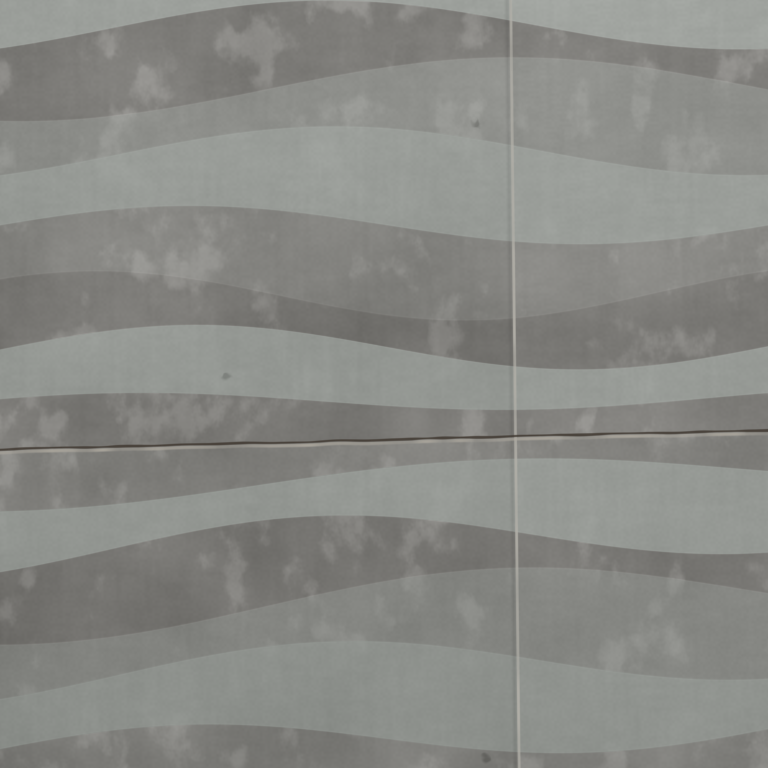
This texture is drawn by a Shadertoy shader. Its source:

```glsl
float hash(vec2 p) {
    return fract(sin(dot(p, vec2(127.1, 311.7))) * 43758.5453);
}

float noise(vec2 p) {
    vec2 i = floor(p), f = fract(p);
    f = f * f * (3.0 - 2.0 * f);
    return mix(mix(hash(i), hash(i + vec2(1, 0)), f.x),
               mix(hash(i + vec2(0, 1)), hash(i + vec2(1, 1)), f.x), f.y);
}

float fbm(vec2 p) {
    float sum = 0.0, amp = 0.5;
    for (int i = 0; i < 5; i++) {
        sum += amp * noise(p);
        p = mat2(1.6, 1.2, -1.2, 1.6) * p + 7.3;
        amp *= 0.5;
    }
    return sum;
}

// Soft line of the given half width
float line(float d, float halfWidth, float soft) {
    return 1.0 - smoothstep(halfWidth - soft, halfWidth + soft, abs(d));
}

// Wave edges from top to bottom: height, amplitude, crest, wavelength
const vec4 WAVES[8] = vec4[8](
    vec4(-0.043, 0.023, 0.65, 1.25), vec4(0.034, 0.034, 0.42, 1.10),
    vec4(0.115, 0.039, 0.66, 1.25),  vec4(0.198, 0.034, 0.43, 1.10),
    vec4(0.293, 0.027, 0.24, 1.05),  vec4(0.384, 0.034, 0.12, 0.98),
    vec4(0.452, 0.031, 0.25, 1.02),  vec4(0.522, 0.013, 0.17, 1.00));

// Grey below each edge
const float TONES[8] = float[8](0.595, 0.465, 0.53, 0.585, 0.505, 0.462, 0.59, 0.48);

void mainImage(out vec4 fragColor, in vec2 fragCoord) {
    vec2 p = fragCoord / iResolution.xy;
    p.y = 1.0 - p.y;
    float soft = max(0.0012, 0.75 / iResolution.y);

    // Slightly skewed joints split the wall into tiles
    float jointY = p.y - 0.585 + 0.025 * p.x + 0.0016 * (noise(vec2(p.x * 25.0, 3.0)) - 0.5);
    float jointX = p.x - 0.665 - 0.011 * p.y;
    vec2 tile = step(0.0, vec2(jointX, jointY));
    float y = p.y - tile.y * (0.682 - 0.026 * p.x);

    // Stacked wave bands, with a faint pale rim on the edges
    float tone = 0.5, rim = 0.0;
    for (int i = 0; i < 8; i++) {
        vec4 w = WAVES[i];
        float edge = w.x - w.y * cos(6.2832 * (p.x - w.z) / w.w) - 0.008 * (p.x - 0.5);
        tone = mix(tone, TONES[i], smoothstep(-soft, soft, y - edge));
        rim = max(rim, line(y - edge, 0.0012, soft));
    }

    // Cement wear: blotches, pale smears, brushed streaks and grain
    vec2 q = p + tile * vec2(3.7, 5.3);
    float dark = 1.0 - smoothstep(0.48, 0.58, tone);
    float blotch = fbm(q * 9.0) - 0.48;
    float smear = smoothstep(0.53, 0.75, fbm(q * vec2(26.0, 20.0) + 11.0));
    float streak = noise(q * vec2(130.0, 16.0)) + noise(q * vec2(40.0, 130.0)) - 1.0;
    float grain = noise(q * 300.0) - 0.5;
    tone += blotch * mix(0.045, 0.13, dark) + smear * mix(0.012, 0.075, dark);
    tone += streak * 0.011 + grain * 0.014 + rim * 0.012;

    // Sparse dark pits
    vec2 cell = floor(q * 9.0);
    vec2 center = 0.25 + 0.5 * vec2(hash(cell), hash(cell + 4.1));
    float pit = length(fract(q * 9.0) - center + 0.06 * (noise(q * 160.0) - 0.5));
    tone -= 0.09 * step(0.94, hash(cell + 8.7)) * (1.0 - smoothstep(0.02, 0.07, pit));

    // Light falls off downward; tiles right of the joint are a touch paler
    tone *= 1.055 - 0.115 * p.y + 0.02 * tile.x;
    tone -= 0.012 * smoothstep(0.25, 0.0, p.x) * p.y;
    vec3 color = tone + mix(vec3(-0.008, 0.006, -0.012), vec3(0.005, 0.0, -0.014), dark);

    // Pale vertical grout with a soft shade on its left
    color *= 1.0 - 0.08 * line(jointX + 0.005, 0.002, 0.003);
    float patchy = noise(vec2(p.y * 30.0, 9.0));
    color = mix(color, vec3(0.70, 0.69, 0.66), line(jointX, 0.0018, soft) * (0.6 + 0.35 * patchy));

    // Dark horizontal gap above a chipped pale lip
    float chip = noise(vec2(p.x * 45.0, 17.0));
    color = mix(color, vec3(0.68, 0.66, 0.62), line(jointY - 0.004, 0.002, 0.0015) * (0.25 + 0.65 * chip));
    color = mix(color, vec3(0.25, 0.22, 0.19), line(jointY, 0.0009 + 0.001 * (1.0 - chip), soft) * 0.85);

    fragColor = vec4(clamp(color, 0.0, 1.0), 1.0);
}
```
